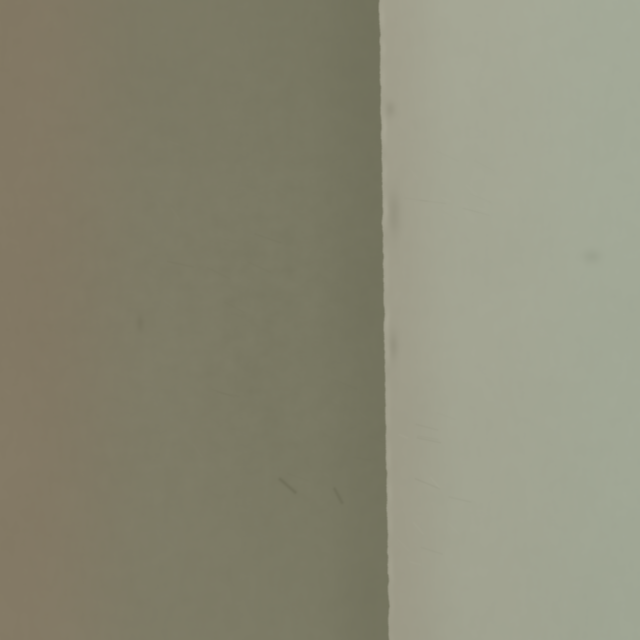
This texture is drawn by a three.js fragment shader. Its source:

```glsl
varying vec2 vUv;

#define EDGE_BOTTOM 0.6080
#define EDGE_TOP 0.5925
#define EDGE_ROUGHNESS 0.0022
#define EDGE_SOFTNESS 0.0022
#define MOTTLE 0.014
#define GRAIN 0.010
#define SCRATCHES 16
#define SCRATCH_DEPTH 0.030

vec2 hash2(vec2 p) {
  vec3 q = fract(p.xyx * vec3(0.1031, 0.1030, 0.0973));
  q += dot(q, q.yzx + 33.33);
  return fract((q.xx + q.yz) * q.zy);
}

float gradientNoise(vec2 p) {
  vec2 cell = floor(p), f = fract(p);
  vec2 u = f * f * f * (f * (f * 6.0 - 15.0) + 10.0);
  vec2 o = vec2(0.0, 1.0);
  float a = dot(hash2(cell) * 2.0 - 1.0, f);
  float b = dot(hash2(cell + o.yx) * 2.0 - 1.0, f - o.yx);
  float c = dot(hash2(cell + o.xy) * 2.0 - 1.0, f - o.xy);
  float d = dot(hash2(cell + o.yy) * 2.0 - 1.0, f - o.yy);
  return mix(mix(a, b, u.x), mix(c, d, u.x), u.y);
}

float fbm(vec2 p) {
  float sum = 0.0, amp = 0.5;
  for (int i = 0; i < 4; i++) {
    sum += amp * gradientNoise(p);
    p = p * 2.03 + 17.3;
    amp *= 0.55;
  }
  return sum;
}

float segmentDistance(vec2 p, vec2 a, vec2 b) {
  vec2 ab = b - a;
  return length(p - a - ab * clamp(dot(p - a, ab) / dot(ab, ab), 0.0, 1.0));
}

float spot(vec2 p, vec2 center, vec2 radius) {
  vec2 q = (p - center) / radius;
  return exp(-dot(q, q));
}

// Short slanted scuffs gathered in a band around a center
float scuffs(vec2 p, vec2 center, vec2 spread, float seed) {
  float sum = 0.0;
  for (int i = 0; i < SCRATCHES; i++) {
    vec2 r = hash2(vec2(float(i) + 3.0, seed));
    vec2 s = hash2(vec2(seed, float(i) + 41.0));
    vec2 start = center + (r - 0.5) * spread;
    vec2 reach = vec2(0.012 + 0.028 * s.x, -0.004 - 0.014 * s.y);
    float d = segmentDistance(p, start, start + reach);
    sum += (s.x - 0.35) * exp(-d * d / 3e-6);
  }
  return sum;
}

vec3 shadedWall(vec2 p, float toEdge) {
  vec3 color = mix(vec3(0.512, 0.473, 0.394), vec3(0.490, 0.479, 0.398), smoothstep(0.02, 0.27, p.x));
  color = mix(color, vec3(0.477, 0.472, 0.390), smoothstep(0.25, 0.5, p.x));
  color = mix(color, vec3(0.449, 0.446, 0.366), smoothstep(0.13, 0.01, toEdge));
  return color + 0.008 * (0.5 - p.y);
}

vec3 litWall(vec2 p, float toEdge) {
  vec3 color = mix(vec3(0.620, 0.610, 0.540), vec3(0.639, 0.646, 0.576), smoothstep(0.0, 0.13, toEdge));
  color = mix(color, vec3(0.633, 0.657, 0.587), smoothstep(0.12, 0.4, toEdge));
  return color + 0.018 * (p.y - 0.5);
}

void main() {
  vec2 p = vUv;

  // Nearly vertical corner with a ragged rim
  float rough = fbm(vec2(4.7, p.y * 48.0)) * 2.0;
  float edge = mix(EDGE_BOTTOM, EDGE_TOP, p.y) + EDGE_ROUGHNESS * rough;
  float side = p.x - edge;
  float lit = smoothstep(-EDGE_SOFTNESS, EDGE_SOFTNESS, side);
  vec3 color = mix(shadedWall(p, -side), litWall(p, side), lit);

  // Worn highlight and dull patches along the rim
  float rim = exp(-pow((side - 0.005) / 0.004, 2.0));
  color += rim * (0.012 + 0.05 * gradientNoise(vec2(2.1, p.y * 23.0)));
  float dull = spot(p, vec2(0.610, 0.830), vec2(0.008, 0.012))
             + spot(p, vec2(0.616, 0.665), vec2(0.010, 0.035))
             + spot(p, vec2(0.615, 0.460), vec2(0.007, 0.022));
  color -= 0.04 * dull * lit;

  // Plaster mottling and fine relief
  float relief = fbm(p * vec2(32.0, 42.0));
  float middle = spot(p, vec2(0.38, 0.52), vec2(0.25, 0.38));
  color += MOTTLE * fbm(p * vec2(6.0, 5.0) + 8.0);
  color += GRAIN * relief * mix(0.7 + 1.6 * middle, 0.8, lit);
  color += 0.004 * gradientNoise(p * vec2(90.0, 34.0));

  // Scuffs and small stains
  float marks = scuffs(p, vec2(0.34, 0.65), vec2(0.20, 0.26), 5.0) * 0.5
              + scuffs(p, vec2(0.43, 0.31), vec2(0.32, 0.20), 11.0) * 0.5;
  float litMarks = scuffs(p, vec2(0.67, 0.24), vec2(0.10, 0.28), 23.0)
                 + scuffs(p, vec2(0.69, 0.73), vec2(0.12, 0.12), 31.0) * 0.5;
  color -= SCRATCH_DEPTH * mix(marks, litMarks, lit);
  color -= 0.030 * spot(p, vec2(0.925, 0.599), vec2(0.014, 0.011));
  color -= 0.026 * spot(p, vec2(0.219, 0.495), vec2(0.006, 0.013));
  color -= 0.035 * exp(-pow(segmentDistance(p, vec2(0.438, 0.251), vec2(0.461, 0.231)) / 0.003, 2.0));
  color -= 0.030 * exp(-pow(segmentDistance(p, vec2(0.523, 0.236), vec2(0.534, 0.215)) / 0.003, 2.0));

  gl_FragColor = vec4(color, 1.0);
}
```
